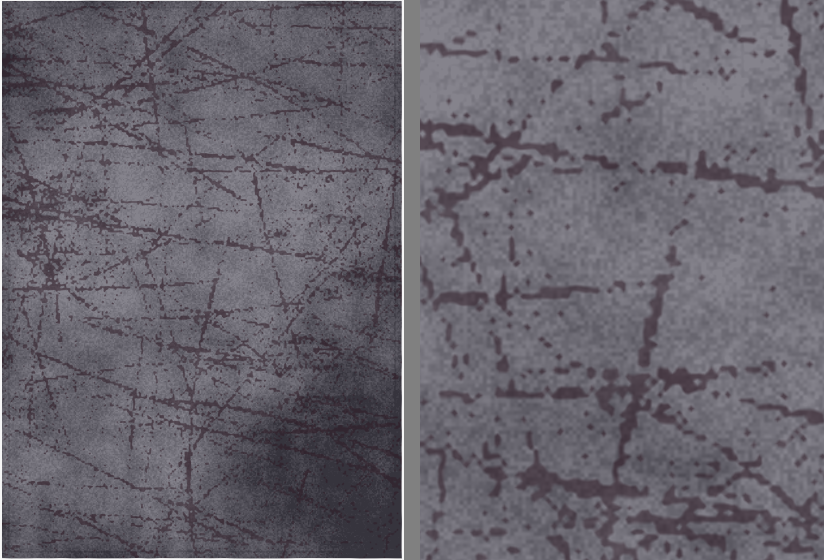
Left: the whole. Right: its middle third, enlarged.
This texture is drawn by a WebGL 1 fragment shader. Its source:

```glsl
precision highp float;
// Worn grey-violet rug with knotted, scratch-like plum lines and speckle.
uniform vec2 u_resolution;

float hash(vec2 p) {
  vec3 q = fract(vec3(p.xyx) * 0.1031);
  q += dot(q, q.yzx + 33.33);
  return fract((q.x + q.y) * q.z);
}

float noise(vec2 p) {
  vec2 i = floor(p), f = fract(p);
  f = f * f * (3.0 - 2.0 * f);
  return mix(mix(hash(i), hash(i + vec2(1.0, 0.0)), f.x),
             mix(hash(i + vec2(0.0, 1.0)), hash(i + 1.0), f.x), f.y);
}

float fbm(vec2 p) {
  return 0.55 * noise(p) + 0.28 * noise(p * 2.1 + 17.0) + 0.17 * noise(p * 4.3 + 41.0);
}

// Mostly falling strokes, then level, rising and steep ones.
float strokeAngle(float kind, float r) {
  if (kind < 0.42) return mix(-0.65, -0.1, r);
  if (kind < 0.62) return mix(-0.1, 0.1, r);
  if (kind < 0.78) return mix(0.2, 1.05, r);
  return mix(1.2, 1.95, r);
}

// Chance that a knot at p is dyed by a long, curved, dotted stroke.
float strokes(vec2 p, float aspect) {
  float core = 0.0, halo = 0.0;
  for (int i = 0; i < 92; i++) {
    float id = float(i) + 3.0;
    float kind = (float(i) + hash(vec2(id, 1.7))) / 92.0;
    float angle = strokeAngle(kind, hash(vec2(id, 5.3)));
    vec2 dir = vec2(cos(angle), sin(angle));
    vec2 center = vec2(hash(vec2(id, 9.1)) * aspect, hash(vec2(id, 13.9)));
    vec2 local = p - center;
    float along = dot(local, dir);
    float bend = (hash(vec2(id, 21.3)) - 0.5) * 0.9;
    float wobble = (noise(vec2(along * 22.0, id * 7.0)) - 0.5) * 0.005;
    float away = abs(dot(local, vec2(-dir.y, dir.x)) + bend * along * along + wobble);
    float reach = mix(0.1, 0.4, hash(vec2(id, 27.7)));
    float ends = 1.0 - smoothstep(reach * 0.6, reach, abs(along));
    float weight = hash(vec2(id, 33.1));
    float swell = noise(vec2(along * 14.0, id * 5.0));
    float width = mix(0.0023, 0.0042, weight * weight) * (0.8 + 0.4 * swell);
    float broken = 0.3 + 0.9 * noise(vec2(along * 45.0, id * 3.0));
    float line = 1.0 - smoothstep(width * 0.5, width, away);
    core = max(core, line * ends * broken * mix(0.65, 1.1, weight));
    halo += 0.05 * ends * exp(-away * 90.0);
  }
  return core + min(halo, 0.25) * smoothstep(0.36, 0.66, fbm(p * 7.0 + 52.0));
}

// Worn clusters of speckle, drawn out into level streaks.
float speckle(vec2 p, float aspect) {
  vec2 uv = vec2(p.x / aspect, p.y);
  float left = (1.0 - smoothstep(0.1, 0.5, uv.x)) * smoothstep(0.1, 0.4, uv.y);
  vec2 r = (uv - vec2(0.83, 0.47)) / vec2(0.24, 0.22);
  float region = 0.12 + 0.7 * left + 0.9 * exp(-dot(r, r));
  float patches = smoothstep(0.38, 0.7, fbm(p * 8.0 + 5.0));
  float streaks = smoothstep(0.45, 0.85, noise(p * vec2(22.0, 90.0)));
  return region * patches * (0.2 + 0.65 * streaks);
}

float knot(vec2 cell, float pitch, float aspect) {
  vec2 p = (cell + 0.5) * pitch;
  float chance = strokes(p, aspect) + speckle(p, aspect);
  return step(hash(cell + 71.0), chance) * mix(0.75, 1.0, hash(cell + 133.0));
}

// Soft rounded knots: blend the four nearest cells and sharpen slightly.
float dye(vec2 p, float aspect) {
  float pitch = 1.0 / 270.0;
  vec2 g = p / pitch - 0.5;
  g += 0.6 * vec2(noise(p * 150.0), noise(p * 150.0 + 60.0)) - 0.3;
  vec2 c = floor(g), f = fract(g);
  float low = mix(knot(c, pitch, aspect), knot(c + vec2(1.0, 0.0), pitch, aspect), f.x);
  float high = mix(knot(c + vec2(0.0, 1.0), pitch, aspect), knot(c + 1.0, pitch, aspect), f.x);
  return smoothstep(0.15, 0.8, mix(low, high, f.y));
}

// Faded pile: a pale upper middle and a dark lower right corner.
float pileTone(vec2 p, vec2 uv) {
  vec2 glow = (uv - vec2(0.47, 0.66)) / vec2(0.42, 0.36);
  float tone = 0.385 + 0.095 * exp(-dot(glow, glow));
  tone -= 0.17 * smoothstep(0.35, 0.9, uv.x) * (1.0 - smoothstep(0.12, 0.58, uv.y));
  tone -= 0.03 * smoothstep(0.8, 1.0, uv.y);
  tone += 0.26 * (fbm(p * 6.0 + 30.0) - 0.5);
  tone += 0.06 * (noise(p * vec2(38.0, 6.0)) - 0.5) * (1.0 - 0.6 * uv.y);
  tone += 0.06 * (noise(p * 36.0 + 3.0) - 0.5);
  return tone;
}

void main() {
  float aspect = u_resolution.x / u_resolution.y;
  vec2 p = gl_FragCoord.xy / u_resolution.y;
  vec2 uv = vec2(p.x / aspect, p.y);

  // Distance inward from the slightly uneven rug edge
  float ragged = 0.0006 * (noise(p * 45.0) - 0.5);
  vec2 inset = min(p - vec2(0.0036, 0.003), vec2(aspect - 0.0042, 0.9985) - p);
  float inside = min(inset.x, inset.y) + ragged;

  // Pile with fine grain, stained clusters and a darkened selvage
  float tone = pileTone(p, uv) - 0.14 * speckle(p, aspect);
  tone += 0.1 * (noise(p * 430.0) - 0.5) + 0.05 * (noise(p * 210.0 + 9.0) - 0.5);
  tone -= 0.07 * exp(-max(inside, 0.0) * 60.0);
  tone -= 0.04 * (1.0 - smoothstep(0.0008, 0.0025, abs(inside - 0.012)));
  tone = clamp(tone, 0.21, 0.52);
  vec3 pile = vec3(tone, tone - 0.008, tone + 0.028);

  // Plum dye, dimmed where the pile is dark and worn thin in places
  vec3 plum = vec3(0.25, 0.195, 0.235) + 0.35 * (tone - 0.38);
  float strength = 0.66 + 0.3 * noise(p * 28.0 + 80.0);
  vec3 color = mix(pile, plum, strength * dye(p, aspect));

  float edge = 0.5 / u_resolution.y;
  gl_FragColor = vec4(mix(vec3(0.965), color, smoothstep(-edge, edge, inside)), 1.0);
}
```
